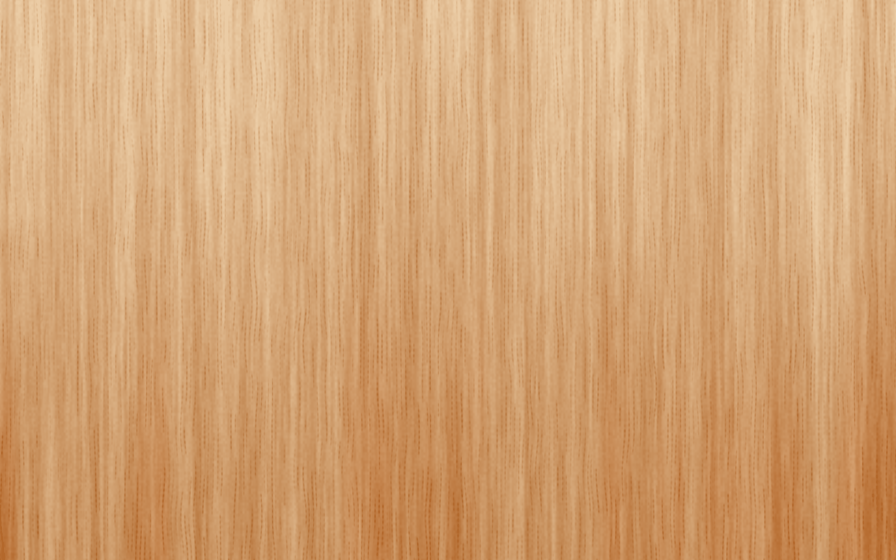
Write a Shadertoy shader that draws this texture.

```glsl
// Pale vertical-grain wood veneer, light at the top and warmer toward the bottom.
#define DARK_WOOD vec3(0.742, 0.50, 0.285)
#define LIGHT_WOOD vec3(0.885, 0.74, 0.575)
#define RED_STAIN vec3(0.012, -0.010, -0.015)
#define FADE_AMOUNT 0.76
#define BROAD_BANDS 0.30
#define MEDIUM_STREAKS 0.35
#define FINE_FIBRES 0.33
#define PORE_DEPTH 0.42
#define PORE_COLUMNS 128.0
#define STITCH_ROWS 105.0
#define SPECKLE 0.15

float hash(vec2 p) {
    vec3 q = fract(p.xyx * vec3(0.1031, 0.1030, 0.0973));
    q += dot(q, q.yzx + 33.33);
    return fract((q.x + q.y) * q.z);
}

// Smooth value noise centred on zero
float noise(vec2 p) {
    vec2 cell = floor(p), f = fract(p);
    f = f * f * (3.0 - 2.0 * f);
    float low = mix(hash(cell), hash(cell + vec2(1, 0)), f.x);
    float high = mix(hash(cell + vec2(0, 1)), hash(cell + vec2(1, 1)), f.x);
    return mix(low, high, f.y) - 0.5;
}

// Thin dark hairlines, one per column, broken into short dashes
float pores(vec2 p) {
    float x = p.x * PORE_COLUMNS + 0.9 * noise(p * vec2(24.0, 13.0));
    float column = floor(x);
    float seed = hash(vec2(column, 71.0));
    float centre = 0.35 + 0.3 * hash(vec2(column, 19.0));
    float line = 1.0 - smoothstep(0.04, 0.34, abs(fract(x) - centre));
    float dash = smoothstep(-0.12, 0.14, noise(vec2(column * 7.0, p.y * 26.0 + seed * 50.0)));
    float stitch = 0.72 + 0.28 * cos(6.2832 * (p.y * STITCH_ROWS + seed));
    return line * dash * stitch * (0.35 + 0.65 * seed);
}

void mainImage(out vec4 fragColor, in vec2 fragCoord) {
    vec2 p = fragCoord / iResolution.y;

    // Overall fade from the warm base to the pale top
    float tone = 0.19 + FADE_AMOUNT * smoothstep(-0.12, 1.0, p.y);

    // Grain at several widths, strongly stretched along the height
    float broad = noise(p * vec2(9.0, 1.3) + 3.0) + 0.6 * noise(p * vec2(21.0, 1.0) + 41.0);
    float medium = noise(p * vec2(47.0, 1.2) + 11.0) + 0.7 * noise(p * vec2(88.0, 2.0) + 57.0);
    float fine = noise(p * vec2(165.0, 3.0) + 23.0) + 0.7 * noise(p * vec2(240.0, 16.0) + 91.0);
    tone += BROAD_BANDS * broad + MEDIUM_STREAKS * medium + FINE_FIBRES * fine;

    // Pores and a faint woven speckle
    tone -= PORE_DEPTH * (pores(p) - 0.1);
    tone += SPECKLE * noise(p * vec2(260.0, 200.0) + 7.0);

    // Colour ramp, with a reddish stain in the dark lower bands
    vec3 wood = mix(DARK_WOOD, LIGHT_WOOD, clamp(tone, -0.35, 1.25));
    float stain = (1.0 - smoothstep(0.1, 0.65, p.y)) * smoothstep(0.0, 0.5, -broad - 0.3 * medium);
    fragColor = vec4(wood + RED_STAIN * stain, 1.0);
}
```
